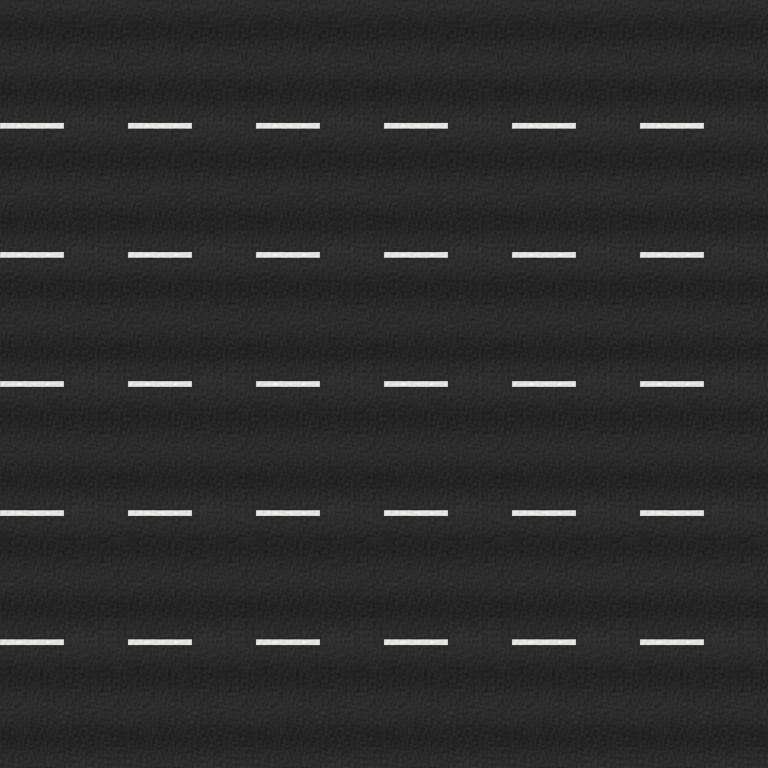
This pattern is drawn by a Shadertoy shader. Its source:

```glsl
// Dark asphalt road with soft worn lanes, fine grain and rows of white dashes.

const float DASH_PITCH  = 1.0 / 6.0;    // distance between dash starts
const float LANE_PITCH  = 0.1681;       // distance between dash rows
const vec2  DASH_HALF   = vec2(1.0 / 24.0, 0.0037);
const vec3  ASPHALT     = vec3(0.159, 0.159, 0.160);
const vec3  PAINT       = vec3(0.90, 0.90, 0.89);
const float BAND_DEPTH  = 0.020;        // tyre tracks against lane centre
const float LINE_GLOW   = 0.005;        // extra lightness along dash rows
const float GRAIN_CELLS = 40.0;         // fine grain cells per tile
const float GRAIN_DEPTH = 0.031;
const float PATCH_CELLS = 9.0;          // broad mottling cells per tile
const float PATCH_DEPTH = 0.010;
const float PAINT_WEAR  = 0.05;
const float EDGE_SHADE  = 0.030;        // dark rim around each dash
const float EDGE_WIDTH  = 0.0025;
const float TAU = 6.2831853;

// Unit gradient at an integer lattice point.
vec2 gradient(vec2 cell) {
    uvec2 q = uvec2(cell) * uvec2(1597334673u, 3812015801u);
    uint h = (q.x ^ q.y) * 1597334673u;
    h = (h ^ (h >> 15)) * 2246822519u;
    h ^= h >> 13;
    float angle = TAU * float(h & 65535u) / 65536.0;
    return vec2(cos(angle), sin(angle));
}

// Gradient noise that wraps after the given number of cells.
float gradientNoise(vec2 p, float cells) {
    vec2 i = floor(p);
    vec2 f = p - i;
    vec2 w = f * f * f * (f * (f * 6.0 - 15.0) + 10.0);
    vec2 lo = mod(i, cells);
    vec2 hi = mod(i + 1.0, cells);
    float a = dot(gradient(lo), f);
    float b = dot(gradient(vec2(hi.x, lo.y)), f - vec2(1.0, 0.0));
    float c = dot(gradient(vec2(lo.x, hi.y)), f - vec2(0.0, 1.0));
    float d = dot(gradient(hi), f - 1.0);
    return mix(mix(a, b, w.x), mix(c, d, w.x), w.y);
}

// Embossed grain: difference of noise along a diagonal.
float stoneGrain(vec2 tile) {
    vec2 p = tile * GRAIN_CELLS;
    vec2 lightStep = vec2(-0.35, 0.45);
    return gradientNoise(p + lightStep, GRAIN_CELLS)
         - gradientNoise(p - lightStep, GRAIN_CELLS);
}

float boxDistance(vec2 p, vec2 halfSize) {
    vec2 d = abs(p) - halfSize;
    return length(max(d, 0.0)) + min(max(d.x, d.y), 0.0);
}

void mainImage(out vec4 fragColor, in vec2 fragCoord) {
    vec2 uv = fragCoord / iResolution.y;
    float pixel = 1.0 / iResolution.y;

    // Tile coordinates: dashes start at whole x, rows lie on whole y.
    vec2 road = vec2(uv.x / DASH_PITCH, (uv.y - 0.5) / LANE_PITCH);
    vec2 tile = fract(road);

    // Asphalt with light bands on the rows and midway between them.
    float grain = stoneGrain(tile);
    float shade = BAND_DEPTH * cos(2.0 * TAU * road.y)
                + LINE_GLOW * cos(TAU * road.y)
                + GRAIN_DEPTH * grain
                + PATCH_DEPTH * gradientNoise(tile * PATCH_CELLS, PATCH_CELLS);
    vec3 color = ASPHALT + shade;

    // Painted dashes with a faint dark rim.
    vec2 local = vec2(fract(road.x + 0.25) - 0.5, fract(road.y + 0.5) - 0.5);
    float dist = boxDistance(local * vec2(DASH_PITCH, LANE_PITCH), DASH_HALF);
    color -= EDGE_SHADE * exp(-max(dist, 0.0) / EDGE_WIDTH);
    float coverage = 1.0 - smoothstep(-0.75 * pixel, 0.75 * pixel, dist);
    color = mix(color, PAINT + PAINT_WEAR * grain, coverage);

    fragColor = vec4(color, 1.0);
}
```
